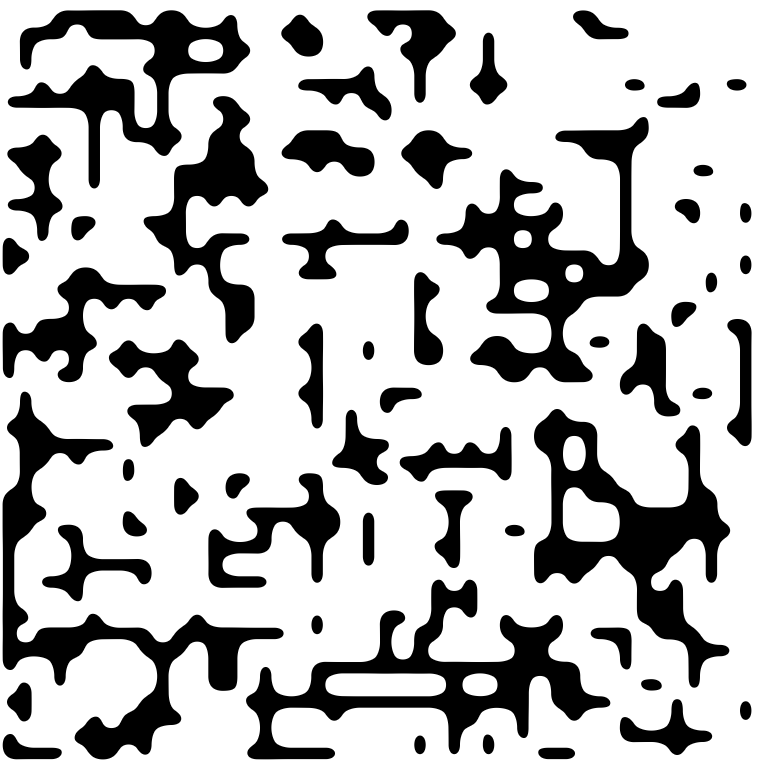
Reproduce this texture procedurally as a WebGL 1 fragment shader.

```glsl
precision highp float;
uniform vec2 u_resolution;

const float CELLS_ACROSS = 44.8;      // canvas width in cells
const float FILLED_CELLS = 44.0;      // cells beyond this stay empty
const vec2 GRID_ORIGIN = vec2(0.0, 0.35);
const float SPECK_SHARE = 0.27;       // chance of a lone filled cell
const float BAR_SHARE = 0.026;        // chance that a bar starts in a cell
const float INK_LEVEL = 0.64;         // blurred coverage that turns to ink
const vec3 PAPER = vec3(1.0);
const vec3 INK = vec3(0.0);

float hash(vec2 p, float seed) {
  return fract(sin(dot(p, vec2(127.1, 311.7)) + seed * 74.7) * 43758.5453);
}

// 1 when a bar running along the given direction covers the cell
float barCover(vec2 cell, vec2 direction, float seed) {
  float cover = 0.0;
  for (int i = 0; i < 7; i++) {
    float back = float(i);
    float h = hash(cell - direction * back, seed) / BAR_SHARE;
    float barLength = 2.0 + 6.0 * h * h;
    if (h < 1.0 && back < barLength) cover = 1.0;
  }
  return cover;
}

// Binary pattern: random specks joined with straight bars
float cellFill(vec2 cell) {
  vec2 inside = step(vec2(0.0), cell) * step(cell, vec2(FILLED_CELLS - 1.0));
  float speck = step(hash(cell, 1.0), SPECK_SHARE);
  float bars = max(barCover(cell, vec2(1.0, 0.0), 2.0),
                   barCover(cell, vec2(0.0, 1.0), 3.0));
  return inside.x * inside.y * max(speck, bars);
}

// Quadratic B-spline weight (x) and slope (y) at a signed distance
vec2 spline(float d) {
  float a = abs(d);
  float tail = max(1.5 - a, 0.0);
  return a < 0.5 ? vec2(0.75 - a * a, -2.0 * d)
                 : vec2(0.5 * tail * tail, -sign(d) * tail);
}

// Blurred cells: gradient in xy, value in z
vec3 blurredField(vec2 p) {
  vec2 base = floor(p);
  vec3 total = vec3(0.0);
  for (int j = -1; j <= 1; j++) {
    for (int i = -1; i <= 1; i++) {
      vec2 cell = base + vec2(float(i), float(j));
      vec2 offset = p - cell - 0.5;
      vec2 sx = spline(offset.x);
      vec2 sy = spline(offset.y);
      total += cellFill(cell) * vec3(sx.y * sy.x, sx.x * sy.y, sx.x * sy.x);
    }
  }
  return total;
}

void main() {
  float side = min(u_resolution.x, u_resolution.y);
  vec2 p = gl_FragCoord.xy / side * CELLS_ACROSS - GRID_ORIGIN;
  float pixel = CELLS_ACROSS / side;

  // Threshold the blur, with an edge one pixel wide
  vec3 field = blurredField(p);
  float edgeDistance = (field.z - INK_LEVEL) / max(length(field.xy), 0.3);
  float ink = clamp(0.5 + edgeDistance / pixel, 0.0, 1.0);
  gl_FragColor = vec4(mix(PAPER, INK, ink), 1.0);
}
```
